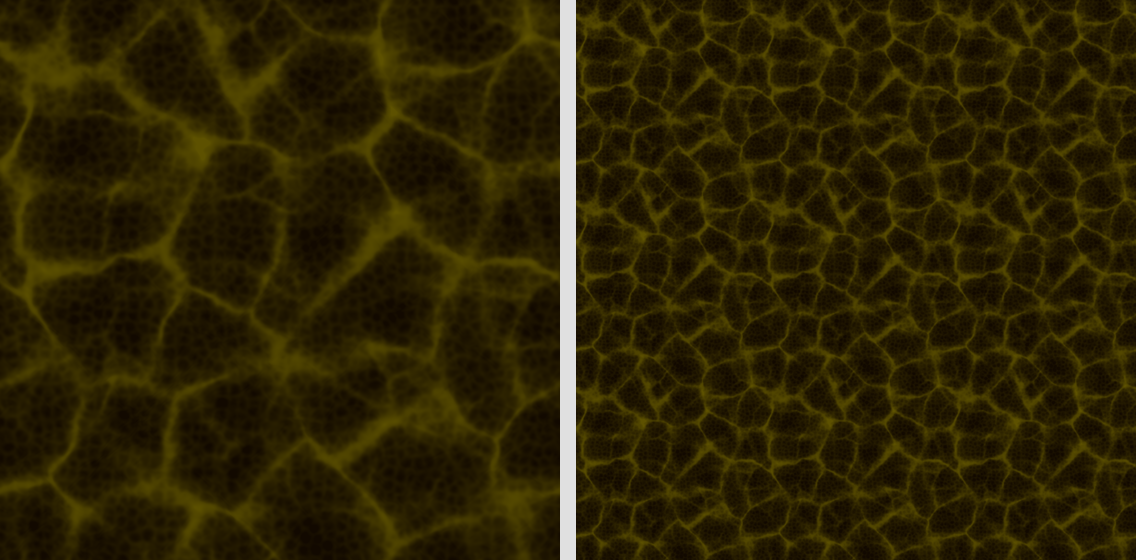
Left: one tile. Right: repeated 3 by 3.
This texture is drawn by a Shadertoy shader. Its source:

```glsl
// Dim olive web of glowing strands over a dark, mottled ground.
// Soft cellular borders at several scales, bent by layered sines, are summed
// into one brightness. Every frequency is whole, so the square tiles.

const float TAU = 6.2831853;

// Integer hash of a wrapped cell, exact on every edge
vec2 hash2(vec2 cell, float cells) {
    uvec2 v = uvec2(mod(cell + 0.5, cells)) + uint(cells) * 31u;
    for (int i = 0; i < 2; i++) {
        v = v * 1664525u + 12345u;
        v.x += v.y * 1664525u;
        v.y += v.x * 1664525u;
        v ^= v >> 16u;
    }
    return vec2(v & 65535u) / 65536.0;
}

// Wrapping blotches from -1 to 1
float blotches(vec2 uv, float freq, float seed) {
    vec2 a = TAU * freq * uv + seed;
    return sin(a.x + 1.7 * sin(a.y + seed)) * sin(a.y + 1.4 * sin(a.x + 2.0 * seed));
}

// Bends straight cell borders into wavering strands
vec2 bend(vec2 uv) {
    vec2 offset = vec2(0.0);
    float freq = 1.0, amp = 0.027;
    for (int i = 0; i < 4; i++) {
        vec2 a = TAU * (freq * uv + 0.25 + 0.5 * float(i));
        offset += amp * vec2(sin(a.y + 1.5 * sin(a.x)), sin(a.x + 1.5 * sin(a.y)));
        freq = freq * 2.0 + 1.0;
        amp *= 0.47;
    }
    return uv + offset;
}

// Soft cell borders: 0 inside a cell, 1 on a border, more where borders meet
float web(vec2 uv, float cells, float sharpness) {
    vec2 p = uv * cells + 0.5, base = floor(p);
    float total = 0.0, squares = 0.0;
    for (int y = -2; y <= 2; y++)
    for (int x = -2; x <= 2; x++) {
        vec2 cell = base + vec2(x, y);
        vec2 site = cell + 0.08 + 0.84 * hash2(cell, cells);
        float weight = exp(-sharpness * distance(p, site));
        total += weight;
        squares += weight * weight;
    }
    return 2.0 * (1.0 - squares / (total * total));
}

void mainImage(out vec4 fragColor, in vec2 fragCoord) {
    vec2 uv = fragCoord / iResolution.xy;
    vec2 bent = bend(uv);
    vec2 counterBent = 2.0 * uv - bent;

    // Strands swell, thin out and fade along their length
    float swell = blotches(uv, 2.0, 0.7);
    float fade = blotches(uv, 3.0, 2.9);
    float strands = web(bent, 5.0, 19.0 + 8.0 * swell) * (0.45 + 0.27 * fade);
    float threads = web(counterBent, 7.0, 15.0 - 4.0 * fade)
                  * (0.18 + 0.18 * blotches(uv, 2.0, 4.6));

    // Haze around the strands and fine mottling
    float haze = 0.18 * web(bent, 5.0, 5.0) + 0.06 * blotches(bent, 4.0, 1.9);
    float mottle = 0.13 * (web(uv, 46.0, 5.0) - 0.8)
                 + 0.035 * blotches(counterBent, 17.0, 3.4)
                 + 0.03 * blotches(bent, 29.0, 1.2);

    float glow = clamp(haze + strands + threads + mottle - 0.04, -0.06, 1.3);
    glow -= 0.2 * smoothstep(0.75, 1.3, glow);

    vec3 ground = vec3(0.085, 0.05, 0.0);
    vec3 olive = vec3(0.34, 0.295, 0.0);
    fragColor = vec4(mix(ground, olive, glow), 1.0);
}
```
